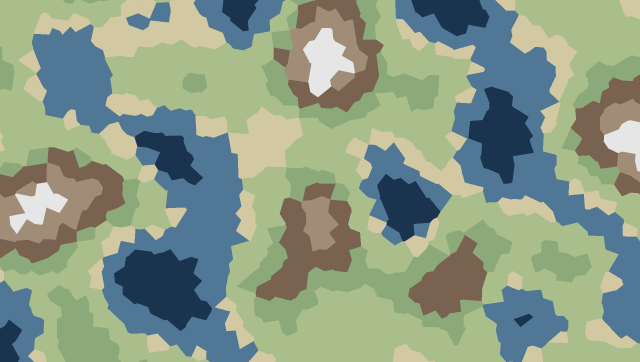
Write a Shadertoy shader that draws this texture.

```glsl
const float CELLS_PER_HEIGHT = 24.0;
const float JITTER = 0.95;
const int WAVES = 14;
const float LOWEST_FREQ = 1.2;   // cycles per canvas height
const float HIGHEST_FREQ = 3.6;
const int AA = 3;                // samples per axis

const float TAU = 6.2831853;
const float GOLDEN_ANGLE = 2.39996;

const vec3 DEEP_WATER = vec3(0.10, 0.20, 0.31);
const vec3 WATER      = vec3(0.315, 0.47, 0.59);
const vec3 SAND       = vec3(0.825, 0.785, 0.63);
const vec3 MEADOW     = vec3(0.665, 0.745, 0.55);
const vec3 FOREST     = vec3(0.55, 0.665, 0.475);
const vec3 EARTH      = vec3(0.475, 0.39, 0.315);
const vec3 ROCK       = vec3(0.63, 0.55, 0.47);
const vec3 SNOW       = vec3(0.90, 0.90, 0.90);

// Lower limits of the bands, in standard deviations of the terrain height
const float WATER_LEVEL  = -1.42;
const float SAND_LEVEL   = -0.65;
const float MEADOW_LEVEL = -0.36;
const float FOREST_LEVEL = 0.50;
const float EARTH_LEVEL  = 1.10;
const float ROCK_LEVEL   = 1.82;
const float SNOW_LEVEL   = 2.55;

vec2 hash22(vec2 p) {
    vec3 q = fract(vec3(p.xyx) * vec3(0.1031, 0.1030, 0.0973));
    q += dot(q, q.yzx + 33.33);
    return fract((q.xx + q.yz) * q.zy);
}

// Layered sines in spread directions, scaled to unit variance
float terrainHeight(vec2 p) {
    float sum = 0.0, power = 0.0;
    for (int i = 0; i < WAVES; i++) {
        float n = float(i);
        float freq = mix(LOWEST_FREQ, HIGHEST_FREQ, n / float(WAVES - 1));
        float angle = GOLDEN_ANGLE * n + 0.4;
        float phase = TAU * hash22(vec2(n + 3.0, 17.0)).x;
        float amp = 1.0 / freq;
        sum += amp * sin(TAU * freq * dot(p, vec2(cos(angle), sin(angle))) + phase);
        power += 0.5 * amp * amp;
    }
    return sum * inversesqrt(power);
}

// Seed point of the cell that contains p
vec2 nearestSeed(vec2 p) {
    vec2 g = p * CELLS_PER_HEIGHT;
    vec2 base = floor(g);
    vec2 best = base;
    float bestDist = 1e5;
    for (int y = -1; y <= 1; y++)
    for (int x = -1; x <= 1; x++) {
        vec2 id = base + vec2(x, y);
        vec2 seed = id + 0.5 + JITTER * (hash22(id + 50.0) - 0.5);
        vec2 d = seed - g;
        float dist = dot(d, d);
        if (dist < bestDist) {
            bestDist = dist;
            best = seed;
        }
    }
    return best / CELLS_PER_HEIGHT;
}

vec3 bandColor(float h) {
    vec3 col = DEEP_WATER;
    col = mix(col, WATER,  step(WATER_LEVEL, h));
    col = mix(col, SAND,   step(SAND_LEVEL, h));
    col = mix(col, MEADOW, step(MEADOW_LEVEL, h));
    col = mix(col, FOREST, step(FOREST_LEVEL, h));
    col = mix(col, EARTH,  step(EARTH_LEVEL, h));
    col = mix(col, ROCK,   step(ROCK_LEVEL, h));
    return mix(col, SNOW,  step(SNOW_LEVEL, h));
}

void mainImage(out vec4 fragColor, in vec2 fragCoord) {
    // Supersample the flat cells for smooth edges
    vec3 col = vec3(0.0);
    for (int y = 0; y < AA; y++)
    for (int x = 0; x < AA; x++) {
        vec2 offset = (vec2(x, y) + 0.5) / float(AA) - 0.5;
        vec2 p = (fragCoord + offset) / iResolution.y;
        col += bandColor(terrainHeight(nearestSeed(p)));
    }
    fragColor = vec4(col / float(AA * AA), 1.0);
}
```
